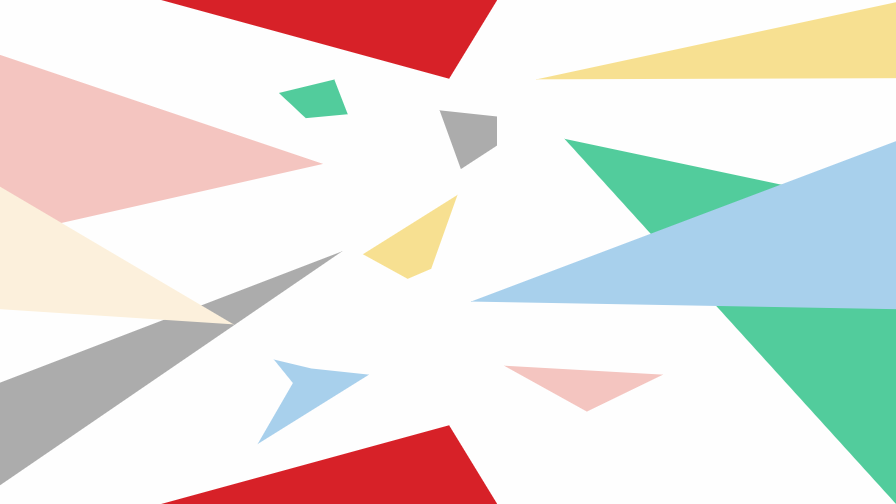
Write a WebGL 2 fragment shader that draws this background.

```glsl
#version 300 es
precision highp float;
// Flat pastel shards on white: long wedges enter from the sides, two red
// wedges mirror each other at top and bottom, and small chips float between.
// Each shard is a polygon distance, painted back to front on a 16 x 9 grid.

uniform vec2 u_resolution;
out vec4 fragColor;

const vec3 RED    = vec3(0.845, 0.130, 0.158);
const vec3 YELLOW = vec3(0.970, 0.880, 0.570);
const vec3 PINK   = vec3(0.957, 0.772, 0.752);
const vec3 CREAM  = vec3(0.988, 0.943, 0.862);
const vec3 GRAY   = vec3(0.675);
const vec3 GREEN  = vec3(0.320, 0.800, 0.610);
const vec3 BLUE   = vec3(0.660, 0.815, 0.927);

// Signed distance to a polygon; repeated corners are harmless.
float polygon(vec2 p, vec2 corners[5]) {
    float nearest = 1e6, side = 1.0;
    for (int i = 0; i < 5; i++) {
        vec2 a = corners[i], b = corners[(i + 4) % 5];
        vec2 edge = b - a, w = p - a;
        vec2 gap = w - edge * clamp(dot(w, edge) / max(dot(edge, edge), 1e-6), 0.0, 1.0);
        nearest = min(nearest, dot(gap, gap));
        bvec3 crossing = bvec3(p.y >= a.y, p.y < b.y, edge.x * w.y > edge.y * w.x);
        if (all(crossing) || all(not(crossing))) side = -side;
    }
    return side * sqrt(nearest);
}

float quad(vec2 p, vec2 a, vec2 b, vec2 c, vec2 d) {
    return polygon(p, vec2[5](a, b, c, d, d));
}

float triangle(vec2 p, vec2 a, vec2 b, vec2 c) {
    return quad(p, a, b, c, c);
}

// Wedge with its tip inside the canvas and its base at x = base.
float wedge(vec2 p, vec2 tip, float base, float top, float bottom) {
    return triangle(p, tip, vec2(base, top), vec2(base, bottom));
}

// Lay ink over the colour with an edge one pixel wide.
void paint(inout vec3 color, vec3 ink, float dist) {
    float pixel = 9.0 / u_resolution.y;
    color = mix(color, ink, clamp(0.5 - dist / pixel, 0.0, 1.0));
}

void main() {
    vec2 p = gl_FragCoord.xy / u_resolution * vec2(16.0, 9.0);
    vec3 color = vec3(0.998);

    // Red wedges, mirrored about the middle height
    vec2 m = vec2(p.x, abs(p.y - 4.5));
    paint(color, RED, triangle(m, vec2(-0.78, 5.5), vec2(8.02, 3.094), vec2(9.49, 5.5)));

    // Left wedges
    paint(color, PINK, wedge(p, vec2(5.77, 6.073), -1.0, 8.358, 4.545));
    paint(color, GRAY, wedge(p, vec2(6.11, 4.512), -1.0, 1.783, -0.35));
    paint(color, CREAM, wedge(p, vec2(4.17, 3.208), -1.0, 6.257, 3.544));

    // Right wedges
    paint(color, YELLOW, wedge(p, vec2(9.58, 7.583), 17.0, 9.175, 7.607));
    paint(color, GREEN, wedge(p, vec2(10.08, 6.521), 17.0, 5.058, -1.1));
    paint(color, BLUE, wedge(p, vec2(8.41, 3.615), 17.0, 6.857, 3.461));

    // Floating chips
    paint(color, GREEN, quad(p, vec2(4.98, 7.34), vec2(5.97, 7.58), vec2(6.21, 6.96), vec2(5.46, 6.89)));
    paint(color, GRAY, quad(p, vec2(7.85, 7.03), vec2(8.875, 6.92), vec2(8.875, 6.4), vec2(8.23, 5.98)));
    paint(color, YELLOW, quad(p, vec2(8.17, 5.52), vec2(7.7, 4.2), vec2(7.28, 4.02), vec2(6.48, 4.46)));
    paint(color, PINK, triangle(p, vec2(9.0, 2.47), vec2(11.84, 2.31), vec2(10.48, 1.65)));
    paint(color, BLUE, polygon(p, vec2[5](vec2(4.89, 2.58), vec2(5.56, 2.42),
        vec2(6.59, 2.31), vec2(4.6, 1.07), vec2(5.23, 2.16))));

    fragColor = vec4(color, 1.0);
}
```
